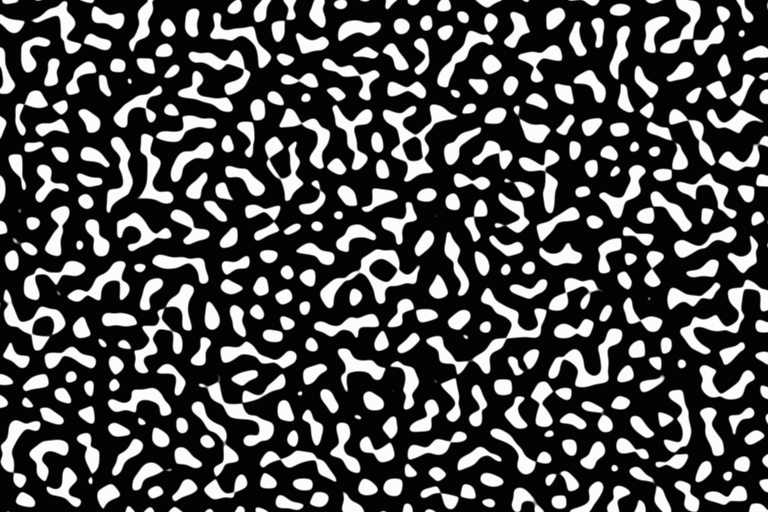
This texture is drawn by a Shadertoy shader. Its source:

```glsl
const int   WAVES       = 96;
const float FREQ_MIN    = 12.0;   // cycles per canvas height
const float FREQ_MAX    = 26.0;
const float THRESHOLD   = 0.54;   // in standard deviations, sets the white share
const float EDGE        = 0.0023; // half width of the soft edge, in canvas heights
const float MIN_SLOPE   = 30.0;   // keeps flat spots from spreading the edge
const float GOLDEN_TURN = 2.399963;
const float FREQ_STEP   = 0.754878;
const float TAU         = 6.283185;
const vec3  INK         = vec3(0.012);
const vec3  PAPER       = vec3(0.988);

float hash(float n) {
    return fract(sin(n * 12.9898 + 4.1) * 43758.55);
}

// Band-limited random field of unit variance: x = value, yz = gradient
vec3 waveField(vec2 p) {
    vec3 field = vec3(0.0);
    for (int i = 0; i < WAVES; i++) {
        float n = float(i) + 1.0;
        float angle = n * GOLDEN_TURN;
        float mixSquared = fract(n * FREQ_STEP);
        float freq = sqrt(mix(FREQ_MIN * FREQ_MIN, FREQ_MAX * FREQ_MAX, mixSquared));
        vec2 wave = TAU * freq * vec2(cos(angle), sin(angle));
        float phase = dot(wave, p) + TAU * hash(n);
        field += vec3(sin(phase), wave * cos(phase));
    }
    return field * sqrt(2.0 / float(WAVES));
}

void mainImage(out vec4 fragColor, in vec2 fragCoord) {
    vec2 p = fragCoord / iResolution.y;
    vec3 field = waveField(p);

    // Approximate signed distance to the blob outline
    float slope = max(length(field.yz), MIN_SLOPE);
    float inside = (field.x - THRESHOLD) / slope;

    float blob = smoothstep(-EDGE, EDGE, inside);
    fragColor = vec4(mix(INK, PAPER, blob), 1.0);
}
```
